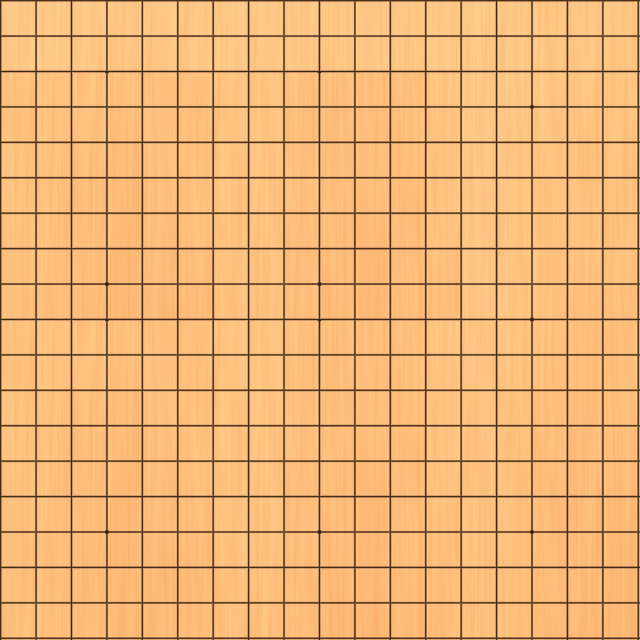
Give the GLSL for this pattern, as a three.js fragment shader.

```glsl
// Wooden game board: 18 by 18 ruled cells, star points and vertical grain.
varying vec2 vUv;

vec2 gradientAt(vec2 cell) {
  vec2 h = fract(sin(vec2(dot(cell, vec2(127.1, 311.7)),
                          dot(cell, vec2(269.5, 183.3)))) * 43758.5);
  return 2.0 * h - 1.0;
}

float gradientNoise(vec2 p) {
  vec2 i = floor(p), f = fract(p);
  vec2 u = f * f * f * (f * (f * 6.0 - 15.0) + 10.0);
  float low = mix(dot(gradientAt(i), f),
                  dot(gradientAt(i + vec2(1, 0)), f - vec2(1, 0)), u.x);
  float high = mix(dot(gradientAt(i + vec2(0, 1)), f - vec2(0, 1)),
                   dot(gradientAt(i + vec2(1, 1)), f - vec2(1, 1)), u.x);
  return mix(low, high, u.y);
}

// Wood tone at a board position measured in cells from the top left.
vec3 wood(vec2 p) {
  float down = clamp(p.y / 18.0, 0.0, 1.0);
  float bands = cos((p.x - 0.4) * 0.94);
  float depth = 0.31 + 0.34 * down - bands * (0.03 + 0.07 * down);
  depth += 0.08 * gradientNoise(vec2(p.x * 1.3, p.y * 0.12));

  // Long thin fibres at three widths
  float fibres = 0.0;
  float frequency = 5.0, strength = 0.16;
  for (int i = 0; i < 3; i++) {
    fibres += strength * gradientNoise(vec2(p.x * frequency + 7.3, p.y * 0.35 + frequency));
    frequency *= 1.9;
  }
  float columnTone = 0.03 * gradientAt(vec2(floor(p.x), 5.0)).x;
  vec3 color = mix(vec3(1.0, 0.82, 0.57), vec3(0.99, 0.69, 0.42),
                   clamp(depth + columnTone, 0.0, 1.0));
  return color + fibres * vec3(0.08, 0.2, 0.24);
}

void main() {
  float pitch = 0.05535;
  vec2 board = vec2(vUv.x - 0.001, 0.999 - vUv.y) / pitch;
  float blur = 0.9 * max(fwidth(vUv.x), 0.0014) / pitch;

  // A block of the board repeats the rows seven cells further down
  vec2 source = board;
  if (board.x < 13.0 && board.y > 2.0 && board.y < 9.0) source.y += 7.0;
  vec3 color = wood(source);

  // Ruled lines, soft like ink soaked into the wood
  vec2 lineDistance = abs(fract(board - 0.5) - 0.5);
  vec2 ruled = 1.0 - smoothstep(vec2(0.021 - blur), vec2(0.021 + blur), lineDistance);
  float ink = max(ruled.x, ruled.y);

  // Star points every six lines, starting at the third
  vec2 starOffset = mod(source, 6.0) - 3.0;
  float star = 1.0 - smoothstep(0.06 - blur, 0.06 + blur, length(starOffset));

  color = mix(color, vec3(0.22, 0.13, 0.07), max(ink, star));
  gl_FragColor = vec4(color, 1.0);
}
```
